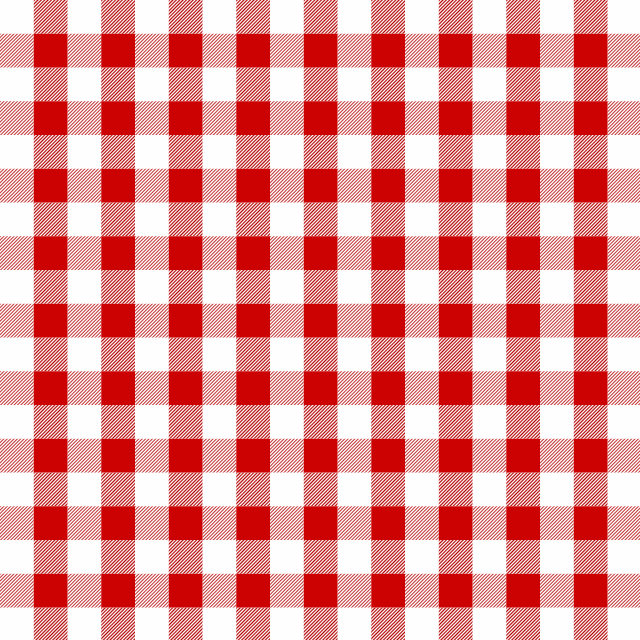
Write a Shadertoy shader that draws this pattern.

```glsl
// Red and white gingham cloth: solid red squares where two sets of bands cross,
// fine diagonal twill stripes where a single band runs, white elsewhere.
// Every edge is a box-filtered periodic pulse, so it stays smooth at any size.

const float TILES = 9.481;            // repeats across the canvas
const float BAND_DUTY = 0.5;          // band width as a share of one repeat
const float TWILL_PER_TILE = 20.0;    // diagonal stripes along one repeat
const float WARP_DUTY = 0.48;         // stripe thickness in vertical bands
const float WEFT_DUTY = 0.34;         // stripe thickness in horizontal bands
const float BAND_SOFTNESS = 1.0;      // filter widths, in output pixels
const float TWILL_SOFTNESS = 1.6;

const vec3 WHITE = vec3(1.0, 0.995, 0.995);
const vec3 SOLID_RED = vec3(0.80, 0.005, 0.005);
const vec3 THREAD_RED = vec3(0.70, 0.01, 0.01);

// Integral from 0 to t of a unit pulse that is on for the first part of each period.
float pulseIntegral(float t, float duty) {
    return floor(t) * duty + min(fract(t), duty);
}

// Mean of the pulse over a window of the given width centred on t.
float pulse(float t, float duty, float width) {
    float halfWidth = 0.5 * width;
    return (pulseIntegral(t + halfWidth, duty) - pulseIntegral(t - halfWidth, duty)) / width;
}

void mainImage(out vec4 fragColor, in vec2 fragCoord) {
    // Tile coordinates, measured from the top left corner
    vec2 uv = fragCoord / iResolution.xy;
    vec2 cloth = vec2(uv.x, 1.0 - uv.y) * TILES;
    float pixel = TILES / min(iResolution.x, iResolution.y);

    // Bands fill the second half of each repeat
    float bandWidth = BAND_SOFTNESS * pixel;
    float warp = pulse(cloth.x - BAND_DUTY, BAND_DUTY, bandWidth);
    float weft = pulse(cloth.y - BAND_DUTY, BAND_DUTY, bandWidth);

    // Twill stripes rise to the right
    float diagonal = (cloth.x + cloth.y) * TWILL_PER_TILE;
    float twillWidth = TWILL_SOFTNESS * pixel * TWILL_PER_TILE;
    float warpTwill = pulse(diagonal, WARP_DUTY, twillWidth);
    float weftTwill = pulse(diagonal, WEFT_DUTY, twillWidth);

    // Weave the single bands, then lay the solid crossings on top
    float thread = warp * (1.0 - weft) * warpTwill + weft * (1.0 - warp) * weftTwill;
    vec3 color = mix(WHITE, THREAD_RED, thread);
    color = mix(color, SOLID_RED, warp * weft);

    fragColor = vec4(color, 1.0);
}
```
